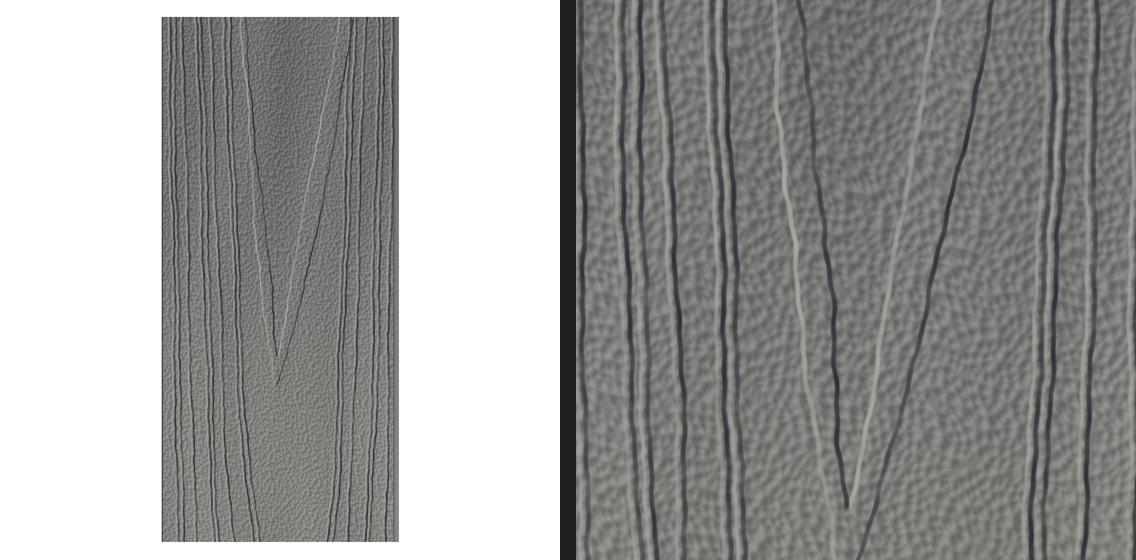
Left, the full canvas; right, a detail of the centre.
This texture is drawn by a WebGL 2 fragment shader. Its source:

```glsl
#version 300 es
precision highp float;
uniform vec2 u_resolution;
out vec4 fragColor;

vec2 hash2(vec2 p) {
    vec3 q = fract(vec3(p.xyx) * vec3(0.1031, 0.1030, 0.0973));
    q += dot(q, q.yzx + 33.33);
    return fract((q.xx + q.yz) * q.zy);
}

// Distance to the nearest jittered cell point
float cellular(vec2 p) {
    vec2 cell = floor(p), f = fract(p);
    float nearest = 2.0;
    for (int y = -1; y <= 1; y++)
        for (int x = -1; x <= 1; x++) {
            vec2 o = vec2(x, y);
            vec2 d = o + hash2(cell + o) - f;
            nearest = min(nearest, dot(d, d));
        }
    return sqrt(nearest);
}

// Sideways wander of a grain line along the board
float wander(float y, float seed) {
    return 0.0016 * sin(y * 13.0 + seed * 2.7)
         + 0.0008 * sin(y * 41.0 + seed * 5.1)
         + 0.0005 * sin(y * 113.0 + seed * 1.9)
         + 0.0003 * sin(y * 267.0 + seed * 3.3);
}

float stroke(float d, float width) {
    float soft = max(0.0008, 0.6 / u_resolution.x);
    return 1.0 - smoothstep(width - soft, width + soft, abs(d));
}

// Uneven strength along a line
float wear(float y, float seed) {
    return 0.72 + 0.18 * sin(y * 19.0 + seed * 4.0) + 0.1 * sin(y * 170.0 + seed * 7.0);
}

// x: lit rim, y: shadowed cut
vec2 groove(float d, float y, float seed) {
    return vec2(0.8 * stroke(d + 0.0042, 0.0012) * wear(y, seed),
                stroke(d, 0.0014) * wear(y, seed + 2.0));
}

// Long grooves crowding toward both sides, some doubled
vec2 sideGrooves(vec2 p) {
    vec2 ink = vec2(0.0);
    for (int i = 0; i < 9; i++) {
        bool left = i < 5;
        float k = float(left ? i : i - 5);
        float seed = float(i) * 1.7 + 0.4;
        float side = left ? 1.0 : -1.0;
        float low = max(0.3 - p.y, 0.0) / 0.3;
        float lean = (0.016 + 0.006 * k) * (0.5 - p.y) + 0.0045 * k * low * low;
        float x = (left ? 0.311 + 0.0272 * k : 0.697 - 0.0285 * k) + side * lean;
        float d = p.x - x - wander(p.y, seed);
        ink = max(ink, groove(d, p.y, seed));
        if (i % 2 == 0) {
            float gap = 0.0088 + 0.0016 * sin(p.y * 7.0 + seed);
            ink = max(ink, groove(d - gap, p.y, seed + 1.0));
        }
    }
    return ink;
}

// Nested V arches, each with one lit and one shadowed arm
vec2 arches(vec2 p) {
    vec2 ink = vec2(0.0);
    for (int i = 0; i < 2; i++) {
        float outer = float(i);
        float h = p.y - mix(0.362, 0.308, outer);
        float t = max(h, 0.0);
        float bend = mix(1.0, 0.75, outer);
        float center = mix(0.495, 0.490, outer);
        float l = p.x - center + mix(0.097, 0.083, outer) * pow(t, bend) - 1.5 * wander(p.y, outer + 5.0);
        float r = p.x - center - mix(0.185, 0.195, outer) * pow(t, bend) - wander(p.y, outer + 8.0);
        float above = smoothstep(-0.002, 0.004, h);
        vec2 arms = vec2(stroke(l, 0.0014), stroke(r, 0.0014)) * above;
        vec2 lines = i == 0 ? arms.yx : arms;
        ink = max(ink, lines * vec2(wear(p.y, outer), wear(p.y, outer + 3.0)));
    }
    return ink;
}

void main() {
    vec2 p = gl_FragCoord.xy / u_resolution;

    // Board tone: darker toward the top and along the heart
    vec3 color = mix(vec3(0.51, 0.51, 0.495), vec3(0.435, 0.437, 0.435), smoothstep(0.1, 0.9, p.y));
    float heart = (p.x - 0.505) / 0.03;
    color -= 0.025 * exp(-heart * heart) * (0.8 + 0.2 * sin(p.x * 900.0));
    color += 0.012 * sin(p.x * 37.0 + 2.0 * sin(p.y * 5.0));

    // Embossed pebble grain
    vec2 q = p * vec2(175.0, 150.0) + 0.4 * sin(p.yx * 90.0);
    vec2 slope = vec2(0.22, -0.16);
    float relief = cellular(q + slope) - cellular(q - slope);
    float bevel = smoothstep(0.702, 0.706, p.x);
    color += 0.16 * relief * (1.0 - 0.8 * bevel);

    // Grooves and arches
    vec2 ink = max(sideGrooves(p), arches(p));
    color = mix(color, vec3(0.66, 0.66, 0.63), ink.x);
    color = mix(color, vec3(0.18, 0.19, 0.215), ink.y);

    // Shaded borders
    color = mix(color, vec3(0.2, 0.21, 0.22), 0.8 * stroke(p.x - 0.289, 0.0022));
    color = mix(color, vec3(0.27, 0.28, 0.29), 0.6 * stroke(p.x - 0.7035, 0.0012));

    // Board outline on white
    vec2 box = abs(p - vec2(0.5005, 0.501)) - vec2(0.2118, 0.4688);
    float edge = max(box.x, box.y), px = 0.7 / u_resolution.y;
    fragColor = vec4(mix(color, vec3(1.0), smoothstep(-px, px, edge)), 1.0);
}
```
